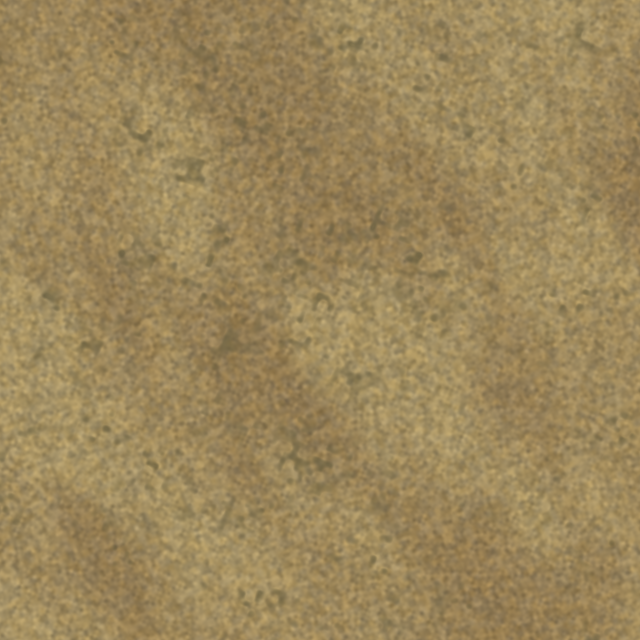
This texture is drawn by a three.js fragment shader. Its source:

```glsl
// Dry sandy ground: fine ochre grain, soft brown drifts and clustered dark specks.
varying vec2 vUv;

const vec3 SAND_LIGHT = vec3(0.658, 0.578, 0.394);
const vec3 SAND_BROWN = vec3(0.577, 0.485, 0.325);
const vec3 SPECK_DARK = vec3(0.385, 0.355, 0.240);
const vec3 TINT_SHIFT = vec3(0.030, 0.004, -0.045); // warm against grey-green grains

const vec2 DRIFT_SCALE = vec2(5.5, 3.2);  // drifts across and up the canvas
const float DRIFT_SLANT = 0.42;           // lean of the drifts
const float GRAIN_SCALE = 136.0;          // grains across the canvas
const float GRAIN_CONTRAST = 0.23;
const float TINT_SCALE = 100.0;
const float SPECK_SCALE = 84.0;
const float CLUSTER_SCALE = 15.0;
const float SPECK_STRENGTH = 0.62;

float hash(vec2 cell) {
  return fract(sin(dot(cell, vec2(12.9898, 78.233))) * 43758.5453);
}

// Smooth value noise from 0 to 1
float noise(vec2 p) {
  vec2 cell = floor(p);
  vec2 f = fract(p);
  f = f * f * (3.0 - 2.0 * f);
  float low = mix(hash(cell), hash(cell + vec2(1.0, 0.0)), f.x);
  float high = mix(hash(cell + vec2(0.0, 1.0)), hash(cell + vec2(1.0, 1.0)), f.x);
  return mix(low, high, f.y);
}

vec2 rotate(vec2 p, float angle) {
  float c = cos(angle);
  float s = sin(angle);
  return vec2(c * p.x - s * p.y, s * p.x + c * p.y);
}

// Layered noise, turned between octaves to hide the lattice
float fbm(vec2 p) {
  float sum = 0.0;
  float weight = 0.55;
  float total = 0.0;
  for (int i = 0; i < 4; i++) {
    sum += weight * noise(p);
    total += weight;
    weight *= 0.48;
    p = rotate(p, 0.65) * 2.03 + 17.3;
  }
  return sum / total;
}

void main() {
  // Broad slanted drifts
  vec2 slanted = vec2(vUv.x + DRIFT_SLANT * vUv.y, vUv.y);
  float drift = fbm(slanted * DRIFT_SCALE + 3.7);
  vec3 color = mix(SAND_BROWN, SAND_LIGHT, smoothstep(0.22, 0.66, drift));

  // Fine grain from two turned layers
  float grain = 0.58 * noise(rotate(vUv, 0.7) * GRAIN_SCALE + 41.0)
              + 0.42 * noise(rotate(vUv, -0.35) * GRAIN_SCALE * 1.3 + 9.0);
  color *= 1.0 + GRAIN_CONTRAST * 1.6 * (grain - 0.5);

  // Slight hue change from grain to grain
  float tint = noise(rotate(vUv, 1.1) * TINT_SCALE + 63.0) - 0.5;
  color += TINT_SHIFT * tint;

  // Dark specks, gathered in loose clusters
  float cluster = smoothstep(0.38, 0.85, fbm(vUv * CLUSTER_SCALE + 27.0));
  float speck = noise(rotate(vUv, 0.4) * SPECK_SCALE + 85.0);
  speck = smoothstep(0.50, 1.0, speck) * (0.12 + 1.1 * cluster);
  color = mix(color, SPECK_DARK, SPECK_STRENGTH * min(speck, 1.0));

  gl_FragColor = vec4(color, 1.0);
}
```
